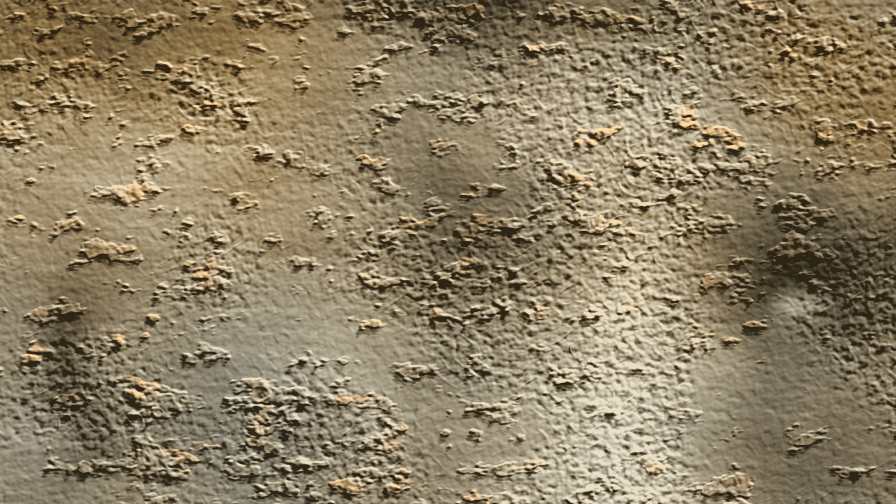
Reproduce this texture procedurally as a WebGL 2 fragment shader.

```glsl
#version 300 es
precision highp float;

uniform vec2 u_resolution;
out vec4 fragColor;

#define DARK vec3(0.17, 0.145, 0.09)
#define LIGHT vec3(0.88, 0.84, 0.74)
#define WARM_TINT vec3(1.10, 0.95, 0.70)
#define COOL_TINT vec3(0.98, 1.0, 1.03)
#define OCHRE vec3(0.84, 0.64, 0.40)
#define BASE_TONE 0.56
#define LIGHT_GAIN 1.35
#define RELIEF 0.85
#define SHADOW 0.55
#define GRAIN_SCALE 68.0
#define CLUMP_SCALE vec2(8.5, 17.0)
#define LIGHT_STEP (vec2(0.5, 0.86) * 0.004)

vec2 hash2(vec2 c) {
  c = vec2(dot(c, vec2(127.1, 311.7)), dot(c, vec2(269.5, 183.3)));
  return fract(sin(c) * 43758.5) * 2.0 - 1.0;
}

// Gradient noise, centred on zero
float noise(vec2 p) {
  vec2 i = floor(p), f = fract(p);
  vec2 u = f * f * f * (f * (f * 6.0 - 15.0) + 10.0);
  vec2 e = vec2(0.0, 1.0);
  float low = mix(dot(hash2(i), f), dot(hash2(i + e.yx), f - e.yx), u.x);
  float high = mix(dot(hash2(i + e.xy), f - e.xy), dot(hash2(i + e.yy), f - e.yy), u.x);
  return 1.6 * mix(low, high, u.y);
}

float fbm(vec2 p) {
  float sum = 0.0, amp = 0.45;
  for (int i = 0; i < 4; i++) {
    sum += amp * noise(p);
    p = p * 2.03 + vec2(17.3, 9.1);
    amp *= 0.72;
  }
  return sum;
}

// Soft elliptical patch
float patchAt(vec2 p, vec2 centre, vec2 radius) {
  vec2 d = (p - centre) / radius;
  return exp(-dot(d, d));
}

// Ragged raised flakes, drawn out sideways
float clumps(vec2 p) {
  float region = noise(p * vec2(1.8, 2.6) + 4.7);
  float crowd = patchAt(p, vec2(0.65, 0.2), vec2(0.4, 0.25))
              + 0.7 * patchAt(p, vec2(0.3, 0.8), vec2(0.35, 0.2));
  return smoothstep(0.09, 0.30, fbm(p * CLUMP_SCALE) + 0.18 * region + 0.09 * crowd - 0.03);
}

// Plaster height: flakes over stippled and wormy grain
float height(vec2 p) {
  float clump = clumps(p);
  float stipple = smoothstep(-0.2, 0.3, noise(p * vec2(3.0, 4.0) + 31.0)
                + 0.5 * patchAt(p, vec2(1.22, 0.5), vec2(0.25, 0.6)));
  vec2 q = p * GRAIN_SCALE * vec2(0.85, 1.0);
  float grain = noise(q) + 0.45 * noise(q * 1.9 + 5.0);
  float worm = 1.0 - smoothstep(0.0, 0.25, abs(noise(q * 0.5 + 60.0)));
  float rough = 0.22 + 0.40 * stipple + 0.40 * clump;
  return 0.65 * clump + rough * (grain + 0.4 * worm);
}

// Broad pools of light and shade
float lighting(vec2 p) {
  float t = 0.28 * patchAt(p, vec2(1.27, 0.36), vec2(0.17, 0.25));
  t += 0.20 * patchAt(p, vec2(1.20, 0.04), vec2(0.20, 0.20));
  t += 0.17 * patchAt(p, vec2(1.15, 0.74), vec2(0.27, 0.13));
  t += 0.13 * patchAt(p, vec2(0.68, 0.32), vec2(0.13, 0.12));
  t += 0.15 * patchAt(p, vec2(0.30, 0.64), vec2(0.35, 0.15));
  t += 0.40 * patchAt(p, vec2(1.58, 0.40), vec2(0.05, 0.05));
  t -= 0.36 * patchAt(p, vec2(1.62, 0.46), vec2(0.24, 0.17));
  t -= 0.26 * patchAt(p, vec2(0.95, 1.00), vec2(0.32, 0.10));
  t -= 0.17 * patchAt(p, vec2(0.92, 0.60), vec2(0.12, 0.16));
  t -= 0.25 * patchAt(p, vec2(0.14, 0.28), vec2(0.07, 0.22));
  t -= 0.16 * patchAt(p, vec2(1.65, 0.08), vec2(0.28, 0.12));
  t -= 0.14 * patchAt(p, vec2(0.10, 1.00), vec2(0.35, 0.14));
  return t * LIGHT_GAIN;
}

void main() {
  vec2 p = gl_FragCoord.xy / u_resolution.y;
  vec2 drift = vec2(noise(p * 5.0), noise(p * 5.0 + 20.0));
  vec2 soft = p + 0.07 * drift;

  // Slope toward the light
  float h = height(p);
  float slope = h - height(p + LIGHT_STEP);
  slope /= sqrt(1.0 + 1.2 * slope * slope);

  // Short cast shadows
  float shade = 0.0;
  for (int i = 1; i <= 3; i++) {
    float s = float(i);
    shade = max(shade, height(p + LIGHT_STEP * s * 1.7) - h - 0.13 * s);
  }

  // Tone
  float clump = clumps(p);
  float streak = noise(p * vec2(4.0, 42.0)) + 0.6 * noise(p * vec2(14.0, 95.0));
  float tone = BASE_TONE + lighting(soft) + 0.18 * fbm(p * vec2(2.5, 4.0) + 12.0);
  tone += RELIEF * slope - SHADOW * min(shade, 1.0) + 0.06 * streak + 0.08 * h - 0.02;
  tone = clamp(tone, 0.0, 1.06);

  // Colour: warmth fades in the highlights
  float warm = 0.8 * patchAt(soft, vec2(0.25, 0.85), vec2(0.6, 0.35))
             + 0.8 * patchAt(soft, vec2(1.75, 0.85), vec2(0.35, 0.22))
             + 0.3 * patchAt(soft, vec2(1.25, 0.45), vec2(0.25, 0.5))
             + 0.3 * noise(p * 3.0 + 8.0);
  float tint = clamp(warm + 0.22 + 0.2 * clump, 0.0, 1.0);
  tint *= 1.0 - 0.7 * smoothstep(0.4, 0.9, tone);
  vec3 colour = mix(DARK, LIGHT, tone) * mix(COOL_TINT, WARM_TINT, tint);
  float ochre = clump * smoothstep(0.1, 0.45, noise(p * vec2(9.0, 13.0) + 45.0) + 0.15 * warm);
  colour = mix(colour, OCHRE * (0.3 + 0.95 * tone), 0.5 * ochre);
  fragColor = vec4(clamp(colour, 0.0, 1.0), 1.0);
}
```
